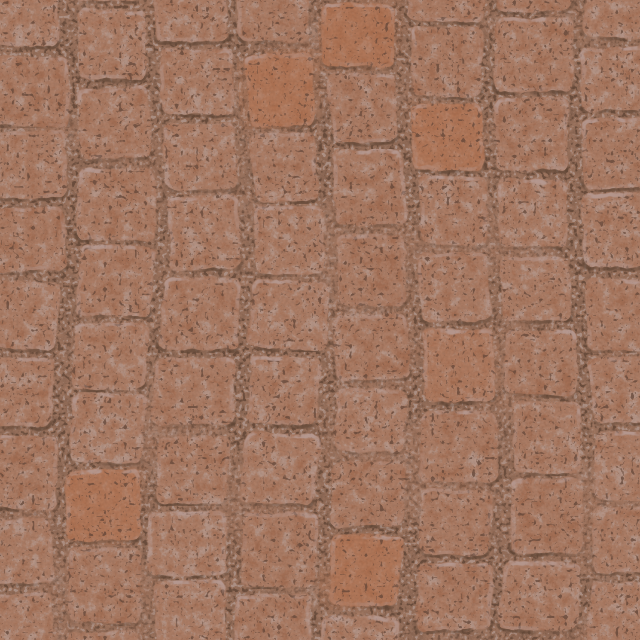
This texture is drawn by a WebGL 1 fragment shader. Its source:

```glsl
precision highp float;
// Worn reddish granite setts laid in wavering columns with gritty sand joints.
// Each cell holds a jittered rounded box; gradient noise roughens its edge and
// supplies mottling, dark mineral pits, joint grit, pale rims and shadows.

uniform vec2 u_resolution;

const vec2 CELL = vec2(0.134, 0.120);       // pitch of columns and rows
const vec2 HALF_SIZE = vec2(0.0565, 0.0535); // half extent of a sett
const float CORNER = 0.012;
const float COLUMN_SWAY = 0.011;
const float EDGE_ROUGHNESS = 0.0042;
const float RIM_WIDTH = 0.0045;
const float PIT_SCALE = 125.0;
const float GRIT_SCALE = 135.0;

const vec3 STONE = vec3(0.655, 0.475, 0.385);
const vec3 STONE_PALE = vec3(0.690, 0.565, 0.510);
const vec3 STONE_RUST = vec3(0.620, 0.420, 0.320);
const vec3 STONE_ORANGE = vec3(0.690, 0.430, 0.290);
const vec3 RIM = vec3(0.710, 0.600, 0.570);
const vec3 JOINT = vec3(0.575, 0.425, 0.345);
const vec3 GRIT_PALE = vec3(0.700, 0.605, 0.570);
const vec3 GRIT_DARK = vec3(0.370, 0.265, 0.205);
const vec3 PIT = vec3(0.390, 0.275, 0.220);
const vec3 SHADOW = vec3(0.380, 0.275, 0.210);

vec2 hash2(vec2 p) {
  vec3 q = fract(p.xyx * vec3(0.1031, 0.1030, 0.0973));
  q += dot(q, q.yzx + 33.33);
  return fract((q.xx + q.yz) * q.zy);
}

float cornerDot(vec2 cell, vec2 offset) {
  float angle = 6.2832 * hash2(cell).x;
  return dot(vec2(cos(angle), sin(angle)), offset);
}

// Gradient noise, roughly -0.7 to 0.7.
float noise(vec2 p) {
  vec2 i = floor(p);
  vec2 f = p - i;
  vec2 u = f * f * f * (f * (f * 6.0 - 15.0) + 10.0);
  vec2 e = vec2(1.0, 0.0);
  float low = mix(cornerDot(i, f), cornerDot(i + e, f - e), u.x);
  float high = mix(cornerDot(i + e.yx, f - e.yx), cornerDot(i + 1.0, f - 1.0), u.x);
  return mix(low, high, u.y);
}

float fbm(vec2 p) {
  float sum = 0.0;
  float gain = 1.0;
  for (int k = 0; k < 4; k++) {
    sum += gain * noise(p);
    p = mat2(1.6, 1.2, -1.2, 1.6) * p + 17.3;
    gain *= 0.65;
  }
  return sum;
}

float roundedBox(vec2 p, vec2 halfSize, float radius) {
  vec2 q = abs(p) - halfSize + radius;
  return length(max(q, 0.0)) + min(max(q.x, q.y), 0.0) - radius;
}

// Finds the sett around uv: signed distance, its local position and cell id.
float sett(vec2 uv, out vec2 local, out vec2 id) {
  vec2 p = uv;
  p.x += COLUMN_SWAY * sin(5.5 * uv.y + 4.0 * uv.x) + 0.03;
  float column = floor(p.x / CELL.x);
  p.y += CELL.y * (hash2(vec2(column, 7.0)).x + 3.0);
  p.y += 0.006 * sin(9.0 * uv.y + 2.4 * column);
  id = vec2(column, floor(p.y / CELL.y)) + 20.0;
  vec2 h = hash2(id) - 0.5;
  vec2 g = hash2(id + 51.7) - 0.5;
  local = p - (floor(p / CELL) + 0.5) * CELL - h * vec2(0.009, 0.006);
  local += 0.09 * g.x * vec2(-local.y, local.x);
  local.x *= 1.0 + 1.2 * g.y * local.y;
  vec2 ragged = vec2(noise(uv * 32.0), noise(uv * 32.0 + 40.0));
  ragged += 0.5 * vec2(noise(uv * 95.0), noise(uv * 95.0 + 60.0));
  vec2 size = HALF_SIZE + vec2(g.y, h.x) * vec2(0.009, 0.006);
  return roundedBox(local + EDGE_ROUGHNESS * ragged, size, CORNER);
}

vec3 stoneColor(vec2 uv, vec2 id) {
  vec2 h = hash2(id + 9.1);
  float mottle = fbm(uv * 48.0) + 0.3 * noise(uv * 9.0) + 0.22 * (h.x - 0.5);
  vec3 color = mix(STONE, STONE_PALE, smoothstep(0.0, 0.75, mottle));
  color = mix(color, STONE_RUST, smoothstep(0.0, 0.75, -mottle));
  color = mix(color, STONE_ORANGE, 0.5 * smoothstep(0.9, 0.97, h.y));
  float cluster = 0.16 * noise(uv * 22.0 + 5.0);
  float pits = smoothstep(0.27, 0.50, noise(uv * PIT_SCALE + 3.0) + cluster);
  float specks = smoothstep(0.28, 0.50, noise(uv * 210.0 + 8.0) + cluster);
  color = mix(color, PIT, max(0.75 * pits, 0.5 * specks));
  return color * (1.0 + 0.06 * noise(uv * 240.0));
}

vec3 jointColor(vec2 uv) {
  float grit = noise(uv * GRIT_SCALE + 30.0) + 0.6 * noise(uv * 230.0 + 11.0);
  vec3 color = JOINT * (1.0 + 0.12 * fbm(uv * 60.0 + 21.0));
  color = mix(color, GRIT_PALE, 0.75 * smoothstep(0.10, 0.50, grit));
  return mix(color, GRIT_DARK, 0.8 * smoothstep(0.05, 0.50, -grit));
}

void main() {
  vec2 uv = gl_FragCoord.xy / min(u_resolution.x, u_resolution.y);
  vec2 local;
  vec2 id;
  float d = sett(uv, local, id);
  float wear = smoothstep(-0.35, 0.15, noise(uv * 6.0 + 2.0) + 0.4 * noise(uv * 17.0));

  // Stone over sand; worn areas let the joints fade towards the stone.
  float joint = smoothstep(-0.0015, 0.0025, d) * mix(0.55, 1.0, wear);
  vec3 color = mix(stoneColor(uv, id), jointColor(uv), joint);

  // Pale chipped rim, strongest along the top edge.
  float chips = smoothstep(-0.2, 0.35, noise(uv * 28.0 + 13.0) + 0.4 * noise(uv * 120.0));
  float rim = 1.0 - smoothstep(0.3, 1.0, abs(d + 0.003) / RIM_WIDTH);
  float facing = mix(0.4, 0.9, smoothstep(0.02, 0.05, local.y));
  color = mix(color, RIM, rim * chips * facing * mix(0.5, 1.0, wear));

  // Narrow broken shadow beneath the lower edge.
  float under = smoothstep(0.035, 0.050, -local.y);
  float shade = smoothstep(-0.001, 0.001, d) * (1.0 - smoothstep(0.003, 0.007, d));
  float broken = smoothstep(-0.3, 0.2, noise(uv * 35.0 + 70.0));
  color = mix(color, SHADOW, 0.75 * under * shade * broken * mix(0.3, 1.0, wear));

  gl_FragColor = vec4(color, 1.0);
}
```
